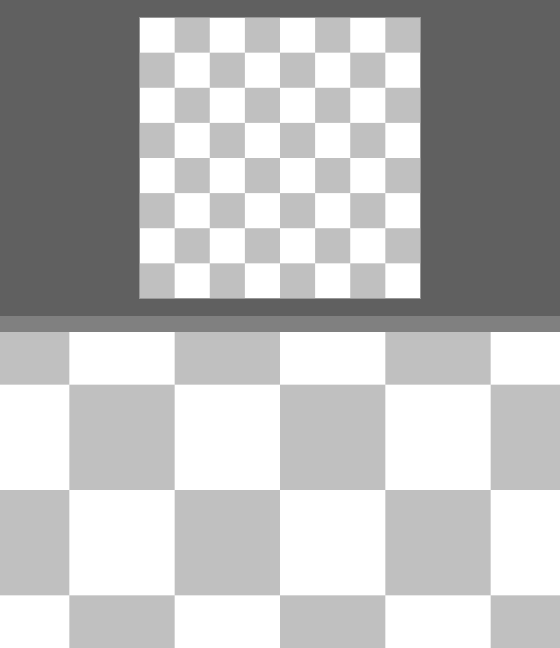
Top: the whole. Bottom: its middle third, enlarged.
Give the GLSL for this pattern, as a WebGL 2 fragment shader.

```glsl
#version 300 es
precision highp float;
// A flat checkerboard of 8 by 8 squares, centred on a dark grey ground.
// Each axis gives a smooth stripe wave of -1 or +1; their product
// picks the square's colour, and a box distance masks the board.

uniform vec2 u_resolution;
out vec4 fragColor;

const float SQUARES = 8.0;            // squares across and down
const float SQUARES_PER_HEIGHT = 9.0; // square size is canvas height / 9
const vec3 GROUND = vec3(0.376);
const vec3 LIGHT_SQUARE = vec3(1.0);
const vec3 GREY_SQUARE = vec3(0.753);

// Alternating stripes one unit wide: +1 on even units, -1 on odd ones
vec2 stripes(vec2 p, float pixel) {
    vec2 edgeDistance = abs(mod(p - 0.5, 2.0) - 1.0) - 0.5;
    return clamp(2.0 * edgeDistance / pixel, -1.0, 1.0);
}

// Signed distance to a square centred on the origin
float squareDistance(vec2 p, float halfSide) {
    vec2 d = abs(p) - halfSide;
    return max(d.x, d.y);
}

void main() {
    // Centred coordinates, one unit per square
    float pixel = SQUARES_PER_HEIGHT / u_resolution.y;
    vec2 p = (gl_FragCoord.xy - 0.5 * u_resolution) * pixel;
    float halfBoard = 0.5 * SQUARES;

    // Checks, with the lower left square grey
    vec2 wave = stripes(p + halfBoard, pixel);
    float grey = 0.5 + 0.5 * wave.x * wave.y;
    vec3 board = mix(LIGHT_SQUARE, GREY_SQUARE, grey);

    // Board over the ground
    float inside = clamp(0.5 - squareDistance(p, halfBoard) / pixel, 0.0, 1.0);
    fragColor = vec4(mix(GROUND, board, inside), 1.0);
}
```
